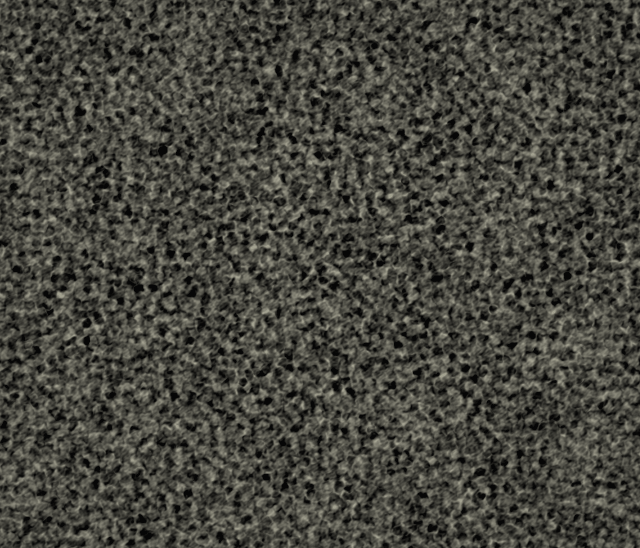
Give the GLSL for this texture, as a Shadertoy shader.

```glsl
// Short-pile charcoal felt: pale grey fibres speckled with small dark tufts.
// Layered gradient noise forms the clumps, jittered soft discs form the tufts,
// and their unit-variance sum is turned into a warm grey tone.

vec2 hash2(vec2 cell) {
    uvec2 q = uvec2(ivec2(cell)) * uvec2(1597334673u, 3812015801u);
    uint n = (q.x ^ q.y) * 1597334673u;
    n = (n ^ (n >> 15)) * 2246822519u;
    n ^= n >> 13;
    return vec2(n & 65535u, n >> 16) / 65535.0;
}

float slope(vec2 cell, vec2 offset) {
    float angle = 6.2832 * hash2(cell).x;
    return dot(vec2(cos(angle), sin(angle)), offset);
}

// Gradient noise scaled to a standard deviation near one
float noise(vec2 p) {
    vec2 i = floor(p), f = p - i;
    vec2 u = f * f * f * (f * (f * 6.0 - 15.0) + 10.0);
    vec2 e = vec2(1, 0);
    float low = mix(slope(i, f), slope(i + e, f - e), u.x);
    float high = mix(slope(i + e.yx, f - e.yx), slope(i + 1.0, f - 1.0), u.x);
    return mix(low, high, u.y) / 0.216;
}

// Darkest tuft covering the point; each has its own place, lean and depth
float tufts(vec2 p) {
    vec2 home = floor(p);
    float dark = 0.0;
    for (int y = -1; y <= 1; y++)
    for (int x = -1; x <= 1; x++) {
        vec2 cell = home + vec2(x, y);
        vec2 d = p - cell - 0.1 - 0.8 * hash2(cell);
        vec2 trait = hash2(cell + 300.0);
        d.x -= (trait.y - 0.3) * 0.6 * d.y;
        dark = max(dark, trait.x * (1.0 - smoothstep(0.2, 0.5, length(d))));
    }
    return dark;
}

void mainImage(out vec4 fragColor, in vec2 fragCoord) {
    vec2 uv = fragCoord / iResolution.xy;
    vec2 p = fragCoord / iResolution.y;

    // Ragged outlines from a small displacement
    vec2 warp = vec2(noise(p * 95.0 + 11.0), noise(p * 95.0 + 207.0));
    vec2 q = p + 0.0012 * warp;

    // Clumps, tufts and fine slanted fibres
    float pile = 0.65 * noise(q * 66.0 + 31.0);
    pile += 0.40 * noise(q * 122.0 + 73.0);
    pile += 0.50 * (0.17 - tufts(q * 48.0)) / 0.26;
    vec2 fibre = vec2(p.x * 0.8 + p.y * 0.6, p.y * 0.8 - p.x * 0.6);
    pile += 0.28 * noise(fibre * vec2(125.0, 205.0) + 400.0);

    // Uneven wear and light falling off towards the edges
    float wear = 0.13 * noise(p * 7.0 + 5.0) + 0.10 * noise(p * 19.0 + 50.0);
    float falloff = dot(uv - 0.5, uv - 0.5);
    float contrast = 0.138 - 0.05 * falloff;
    float tone = 0.288 - 0.05 * falloff + contrast * (pile + wear);
    tone = clamp(tone, 0.025, 0.64);

    vec3 warmGrey = vec3(1.0, 0.99, 0.885);
    fragColor = vec4(tone * warmGrey, 1.0);
}
```
